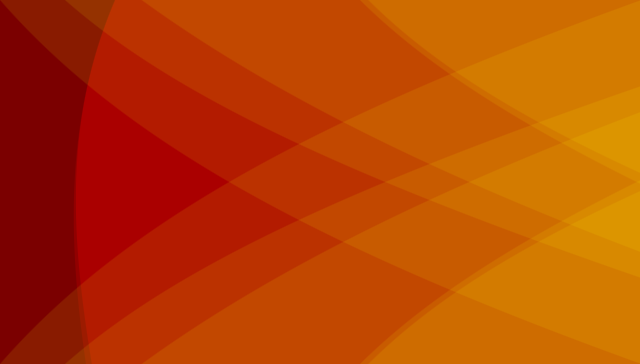
Give the GLSL for this background, as a Shadertoy shader.

```glsl
// Crossing translucent amber curves over deep red, with a dark curved band at the left.

const vec3 BASE_RED = vec3(0.667, 0.0, 0.0);
const vec3 GLAZE_YELLOW = vec3(1.0, 1.0, 0.0);
const float GLAZE_ALPHA = 0.104;
const float SHADE_FACTOR = 0.85;

// Sweeps: start x, then the slope, bend and flattening of a rational curve
const int SWEEP_COUNT = 5;
const vec4 SWEEPS[SWEEP_COUNT] = vec4[SWEEP_COUNT](
    vec4(0.0000, 2.016, 0.773, 1.793),
    vec4(0.1016, 1.547, 1.009, 2.105),
    vec4(0.2214, 1.277, 0.374, 0.983),
    vec4(0.5625, 1.744, 1.530, 2.498),
    vec4(0.5755, 1.757, 1.291, 2.498));

// Shades: leftmost point (x, depth), then quadratic and cubic bend
const vec4 OUTER_SHADE = vec4(0.1185, 0.5480, 0.1591, -0.0817);
const vec4 INNER_SHADE = vec4(0.1152, 0.5936, 0.1429, -0.0674);

// Antialiased coverage of the region where d is positive
float coverage(float d) {
    return clamp(0.5 + d / max(fwidth(d), 1e-6), 0.0, 1.0);
}

// Depth below the starting edge reached by a sweep at x
float sweepDepth(vec4 sweep, float x) {
    float t = max(x - sweep.x, -0.1);
    return t * (sweep.y + sweep.z * t) / (1.0 + sweep.w * t);
}

// Horizontal extent of a shade at the given depth
float shadeExtent(vec4 shade, float depth) {
    float v = depth - shade.y;
    return shade.x + v * v * (shade.z + shade.w * v);
}

void mainImage(out vec4 fragColor, in vec2 fragCoord) {
    vec2 uv = fragCoord / iResolution.xy;
    float depth = 1.0 - uv.y;

    // Dark band made of two overlapping shades
    float shadeLayers = coverage(shadeExtent(OUTER_SHADE, depth) - uv.x)
                      + coverage(shadeExtent(INNER_SHADE, depth) - uv.x);
    vec3 color = BASE_RED * pow(SHADE_FACTOR, shadeLayers);

    // Yellow glazes, each sweep mirrored from top and bottom
    float glazeLayers = 0.0;
    for (int i = 0; i < SWEEP_COUNT; i++) {
        float reach = sweepDepth(SWEEPS[i], uv.x);
        glazeLayers += coverage(reach - depth) + coverage(reach - uv.y);
    }
    color = mix(GLAZE_YELLOW, color, pow(1.0 - GLAZE_ALPHA, glazeLayers));

    fragColor = vec4(color, 1.0);
}
```
